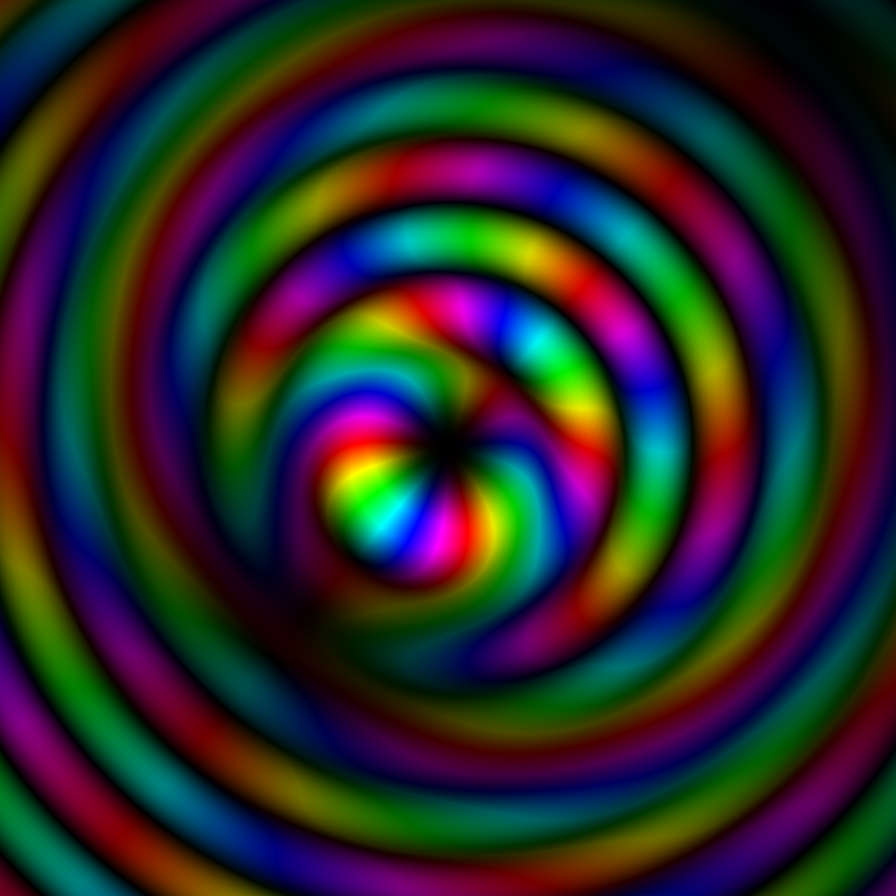
This background is drawn by a Shadertoy shader. Its source:

```glsl
// Two interfering circular vortex waves: hue shows the phase, brightness the amplitude.

const float PI = 3.14159265;
const int BESSEL_STEPS = 32;

// Bessel function of the first kind, by midpoint integration
float bessel(float order, float x) {
    float sum = 0.0;
    for (int i = 0; i < BESSEL_STEPS; i++) {
        float t = PI * (float(i) + 0.5) / float(BESSEL_STEPS);
        sum += cos(order * t - x * sin(t));
    }
    return sum / float(BESSEL_STEPS);
}

// Complex standing wave that winds "order" times around the centre
vec2 vortexWave(vec2 p, float order, float waveNumber, float phase) {
    float angle = order * atan(p.y, p.x) + phase;
    return bessel(order, waveNumber * length(p)) * vec2(cos(angle), sin(angle));
}

// Fully saturated colour wheel, hue in turns
vec3 hueColor(float hue) {
    vec3 wheel = abs(fract(hue + vec3(0.0, 2.0, 1.0) / 3.0) * 6.0 - 3.0);
    return clamp(wheel - 1.0, 0.0, 1.0);
}

// Complex value to colour
vec3 phaseColor(vec2 z, float gain) {
    float amplitude = length(z);
    float hue = amplitude > 1e-6 ? atan(z.y, z.x) / (2.0 * PI) : 0.0;
    return hueColor(hue) * min(gain * amplitude, 1.0);
}

void mainImage(out vec4 fragColor, in vec2 fragCoord) {
    // Centred coordinates, -1 to 1 over the height
    vec2 p = (2.0 * fragCoord - iResolution.xy) / iResolution.y;

    // The different wave numbers and windings make the beats and forks
    vec2 field = vortexWave(p, 3.0, 24.0, radians(210.0))
               + vortexWave(p, 4.0, 20.0, radians(-20.0));

    fragColor = vec4(phaseColor(field, 1.65), 1.0);
}
```
